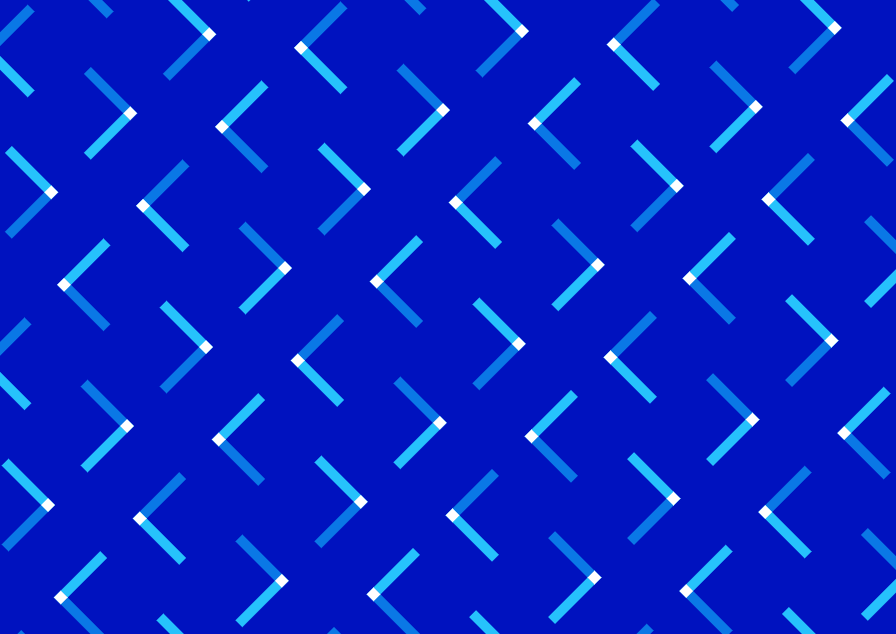
Write a WebGL 1 fragment shader that draws this pattern.

```glsl
precision highp float;
// Two-tone chevrons with white corner squares on a deep blue ground.
// The plane is turned 45 degrees so that every arm is an axis-aligned box;
// left and right chevrons are two interleaved rectangular lattices.

uniform vec2 u_resolution;

// Signed distance to the box spanning two opposite corners.
float boxDistance(vec2 p, vec2 low, vec2 high) {
  vec2 d = abs(p - 0.5 * (low + high)) - 0.5 * (high - low);
  return length(max(d, 0.0)) + min(max(d.x, d.y), 0.0);
}

// Antialiased coverage for a distance and a pixel size.
float coverage(float dist, float pixel) {
  return clamp(0.5 - dist / pixel, 0.0, 1.0);
}

// One lattice of chevrons, arms along +x and +y from each corner.
vec3 paintChevrons(vec3 color, vec2 p, float pixel) {
  vec2 spacing = vec2(95.75, 187.6);
  vec2 cell = floor(p / spacing + 0.2);
  vec2 local = p - cell * spacing;

  // The two tones swap arms on every other row.
  vec3 mediumBlue = vec3(0.04, 0.47, 0.90);
  vec3 lightBlue = vec3(0.15, 0.76, 0.99);
  float swapped = mod(cell.x, 2.0);
  vec3 colorX = mix(mediumBlue, lightBlue, swapped);
  vec3 colorY = mix(lightBlue, mediumBlue, swapped);

  float halfWidth = 4.2;
  float reach = 52.0;
  vec2 low = vec2(-halfWidth);
  float armX = boxDistance(local, low, vec2(reach, halfWidth));
  float armY = boxDistance(local, low, vec2(halfWidth, reach));
  float corner = boxDistance(local, low, vec2(halfWidth));

  color = mix(color, colorX, coverage(armX, pixel));
  color = mix(color, colorY, coverage(armY, pixel));
  return mix(color, vec3(1.0), coverage(corner, pixel));
}

void main() {
  // The canvas is 768 units wide, measured from the top left.
  float pixel = 768.0 / u_resolution.x;
  vec2 p = vec2(gl_FragCoord.x, u_resolution.y - gl_FragCoord.y) * pixel;

  // Diagonal axes: x runs down-left, y runs down-right.
  vec2 diagonal = vec2(p.y - p.x, p.x + p.y) * 0.70711;

  vec3 color = vec3(0.0, 0.07, 0.75);
  // Left-pointing, then right-pointing as its half-turn.
  color = paintChevrons(color, (diagonal - vec2(-153.5, 211.4)) * vec2(-1.0, 1.0), pixel);
  color = paintChevrons(color, (diagonal - vec2(-106.0, 335.2)) * vec2(1.0, -1.0), pixel);

  gl_FragColor = vec4(color, 1.0);
}
```
